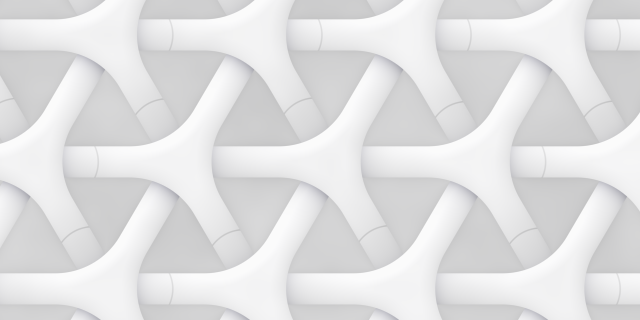
Write a Shadertoy shader that draws this pattern.

```glsl
// White three-armed sculpted lattice whose arm tips tuck under the neighbouring hubs.
#define PITCH 0.466                   // hub spacing, in canvas heights
#define ORIGIN vec2(1.034, 0.494)     // one hub centre
#define STRETCH 1.017                 // vertical squash of the lattice
#define WAIST 0.20                    // hub centre to concave edge, in pitches
#define FILLET 0.50                   // radius of the concave edges
#define ARM_LENGTH 0.90
#define SEAM_WIDTH 0.0035
#define PLASTER vec3(0.952, 0.952, 0.955)
#define BACKDROP vec3(0.822, 0.822, 0.825)
#define SHADOW_TINT vec3(1.0, 1.0, 0.88)

const float TAU = 6.2831853;
const vec2 CELL = vec2(1.0, 1.7320508);

float hash(vec2 p) {
    vec3 q = fract(vec3(p.xyx) * 0.1031);
    q += dot(q, q.yzx + 33.33);
    return fract((q.x + q.y) * q.z);
}

float noise(vec2 p) {
    vec2 i = floor(p), f = fract(p);
    f = f * f * (3.0 - 2.0 * f);
    return mix(mix(hash(i), hash(i + vec2(1, 0)), f.x),
               mix(hash(i + vec2(0, 1)), hash(i + vec2(1, 1)), f.x), f.y);
}

vec2 direction(float turn) {
    return vec2(cos(turn * TAU), sin(turn * TAU));
}

// Offset from the nearest point of a triangular lattice
vec2 nearestHub(vec2 p) {
    vec2 a = p - CELL * round(p / CELL);
    vec2 s = p - 0.5 * CELL;
    vec2 b = s - CELL * round(s / CELL);
    return dot(a, a) < dot(b, b) ? a : b;
}

// Signed distance to straight arms joined by circular fillets
float tripod(vec2 p) {
    float sector = TAU / 3.0;
    float angle = abs(mod(atan(-p.y, -p.x) + 0.5 * sector, sector) - 0.5 * sector);
    vec2 v = length(p) * vec2(cos(angle), sin(angle));
    vec2 centre = (WAIST + FILLET) * direction(1.0 / 6.0);
    float d = v.x < centre.x ? FILLET - length(v - centre) : v.y - centre.y + FILLET;
    return max(d, v.x - ARM_LENGTH);
}

// Fine curved joint across an arm
float seam(vec2 p, vec2 axis, float place, float px) {
    float across = dot(p, vec2(-axis.y, axis.x));
    float d = abs(dot(p, axis) - place - 2.0 * across * across);
    return 1.0 - smoothstep(SEAM_WIDTH - 0.5 * px, SEAM_WIDTH + px, d);
}

vec3 shadeTripod(vec2 p, float d, vec2 id, float px) {
    // Rounded edges lit from the upper left
    vec2 e = vec2(0.004, 0.0);
    vec2 slope = vec2(tripod(p + e.xy) - d, tripod(p + e.yx) - d) / e.x;
    float edge = 1.0 - clamp(-d / 0.106, 0.0, 1.0);
    float light = dot(slope, normalize(vec2(-0.65, 0.76))) * edge;
    float tone = 0.065 * light - 0.02 * pow(edge, 4.0);

    // Arms facing away from the light fade towards their tips
    vec2 falling = direction(-1.0 / 6.0);
    tone -= 0.10 * smoothstep(0.12, 0.85, dot(p, falling));
    tone -= 0.035 * smoothstep(0.25, 0.85, -p.x);

    // Joints and slight differences between repeats
    float variation = hash(id + 17.0);
    tone -= 0.10 * seam(p, falling, 0.53 + 0.06 * variation, px);
    tone -= 0.08 * step(0.6, hash(id + 41.0)) * seam(p, vec2(-1, 0), 0.56, px);
    tone += 0.012 * (variation - 0.5) + 0.012 * (noise(p * 7.0 + id * 5.0) - 0.5);
    return min(PLASTER + tone, vec3(0.985));
}

void mainImage(out vec4 fragColor, in vec2 fragCoord) {
    vec2 p = (fragCoord / iResolution.y - ORIGIN) * vec2(1.0, STRETCH) / PITCH;
    float px = 1.0 / (iResolution.y * PITCH);
    vec2 q = nearestHub(p);
    vec2 hub = p - q;
    float body = tripod(q);

    // Recessed backdrop with soft occlusion beside the arms
    float gap = body;
    for (int i = 0; i < 3; i++)
        gap = min(gap, tripod(q - direction(float(i) / 3.0)));
    vec3 color = BACKDROP + 0.05 * (noise(p * 2.3 + 9.0) - 0.5);
    color += 0.012 * (noise(p * 8.0) - 0.5);
    color -= 0.035 * exp(-max(gap, 0.0) / 0.03);

    // Incoming tips, each shaded by the hub above it
    for (int i = 0; i < 3; i++) {
        vec2 neighbour = direction(float(i) / 3.0);
        vec2 r = q - neighbour;
        float d = tripod(r);
        vec2 id = round((hub + neighbour) * vec2(2.0, 1.1547));
        float strength = i == 0 ? 0.11 : i == 1 ? 0.05 : 0.24;
        vec3 arm = shadeTripod(r, d, id, px);
        arm -= SHADOW_TINT * strength * exp(-max(body, 0.0) / 0.055);
        color = mix(color, arm, 1.0 - smoothstep(-0.7 * px, 0.7 * px, d));
    }

    // The cell's own hub covers the tips
    vec2 id = round(hub * vec2(2.0, 1.1547));
    float cover = 1.0 - smoothstep(-0.7 * px, 0.7 * px, body);
    color = mix(color, shadeTripod(q, body, id, px), cover);
    fragColor = vec4(color, 1.0);
}
```
